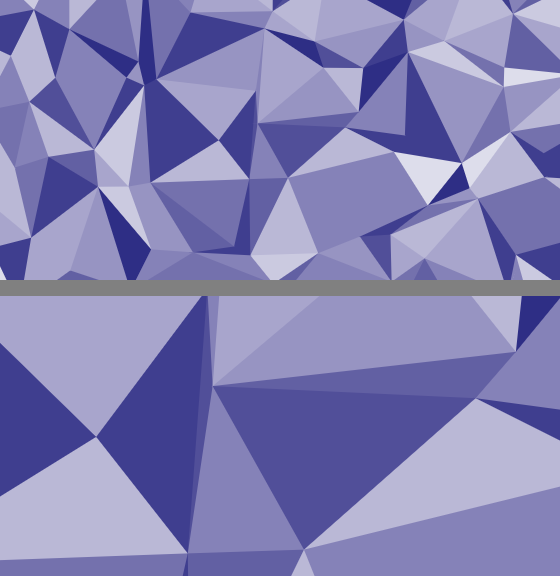
Top, the full canvas; bottom, a detail of the centre.
A WebGL 2 fragment shader for this background:

```glsl
#version 300 es
precision highp float;
// Low-poly mosaic of flat triangles in shades from indigo to pale lavender.
// A tilted lattice is strongly jittered, each quad is split along a diagonal
// that lies inside it, and every triangle takes one shade of a stepped ramp.
uniform vec2 u_resolution;
out vec4 fragColor;

float hash(vec2 p) {
    vec3 q = fract(vec3(p.xyx) * vec3(0.1031, 0.1030, 0.0973));
    q += dot(q, q.yzx + 33.33);
    return fract((q.x + q.y) * q.z);
}

float cross2(vec2 a, vec2 b) { return a.x * b.y - a.y * b.x; }

// Lattice corner, moved by less than half a cell so that quads stay simple
vec2 corner(vec2 id) {
    vec2 offset = vec2(hash(id + 17.3), hash(id + 71.9)) - 0.5;
    return id + 0.94 * offset;
}

// Signed distance to the line a-b, positive on its left
float leftOf(vec2 p, vec2 a, vec2 b) {
    return cross2(normalize(b - a), p - a);
}

// Smooth coverage of a counterclockwise triangle
float coverage(vec2 p, vec2 a, vec2 b, vec2 c, float pixel) {
    float inside = min(leftOf(p, a, b), min(leftOf(p, b, c), leftOf(p, c, a)));
    return clamp(0.5 + inside / pixel, 0.0, 1.0);
}

// A diagonal a-c is usable when b and d lie on opposite sides of it
bool splits(vec2 a, vec2 b, vec2 c, vec2 d) {
    return cross2(b - a, c - a) > 0.02 && cross2(c - a, d - a) > 0.02;
}

// Eleven shades, weighted by the thresholds between them
vec3 shade(vec2 id, float half_) {
    float pick = fract(dot(id, vec2(0.7549, 0.5698)) + 0.38 * half_
                       + 0.4 * hash(id + 5.7 + 31.0 * half_));
    float thresholds[10] = float[10](0.05, 0.22, 0.29, 0.36, 0.47,
                                     0.58, 0.665, 0.75, 0.87, 0.93);
    float level = 0.0;
    for (int i = 0; i < 10; i++) level += step(thresholds[i], pick);
    float t = level / 10.0;
    vec3 color = mix(vec3(0.18, 0.18, 0.52), vec3(0.865, 0.865, 0.92), t);
    color.g -= 0.05 * t * (1.0 - t);
    return color;
}

void main() {
    // About five cells per canvas height, tilted to hide the lattice
    float cells = 5.1;
    float pixel = cells / u_resolution.y;
    vec2 p = mat2(0.88, 0.475, -0.475, 0.88) * gl_FragCoord.xy * pixel + 40.0;

    vec3 sum = vec3(0.0);
    float weight = 0.0;
    for (int y = -1; y <= 1; y++)
    for (int x = -1; x <= 1; x++) {
        vec2 id = floor(p) + vec2(x, y);
        vec2 a = corner(id), b = corner(id + vec2(1, 0));
        vec2 c = corner(id + 1.0), d = corner(id + vec2(0, 1));

        // Split along a usable diagonal, more often the shorter one
        bool useAC = splits(a, b, c, d);
        if (useAC && splits(b, c, d, a)) {
            bool shorter = distance(a, c) < distance(b, d);
            useAC = shorter != (hash(id + 9.1) < 0.25);
        }
        float first = useAC ? coverage(p, a, b, c, pixel) : coverage(p, a, b, d, pixel);
        float second = useAC ? coverage(p, a, c, d, pixel) : coverage(p, b, c, d, pixel);

        sum += first * shade(id, 0.0) + second * shade(id, 1.0);
        weight += first + second;
    }
    fragColor = vec4(sum / max(weight, 0.001), 1.0);
}
```
